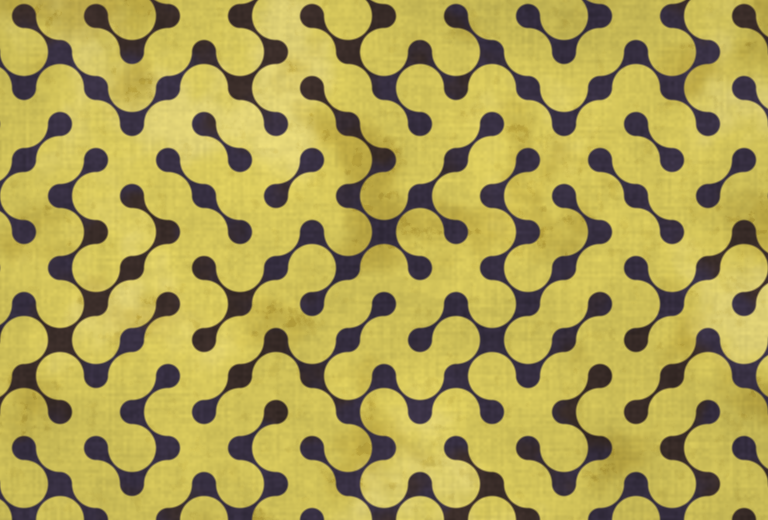
Write a Shadertoy shader that draws this pattern.

```glsl
const float TILES_PER_HEIGHT = 14.444;
const vec2  TILE_OFFSET = vec2(0.333, 0.0);
const float REPEAT = 12.0;           // tiles before the layout repeats
const float YELLOW_RADIUS = 0.667;   // in tiles
const float DARK_RADIUS = 0.333;
const float SLASH_BIAS = 0.57;       // share of links rising to the right
const float EXTRA_LINKS = 0.08;
const float EDGE_SOFTNESS = 0.038;   // in tiles

const vec3 PAPER = vec3(0.835, 0.775, 0.355);
const vec3 PALE  = vec3(0.83, 0.78, 0.47);
const vec3 OCHRE = vec3(0.67, 0.58, 0.20);
const vec3 PLUM  = vec3(0.215, 0.185, 0.255);
const vec3 UMBER = vec3(0.22, 0.17, 0.155);

float hash(vec2 p) {
    vec3 q = fract(p.xyx * vec3(0.1031, 0.1030, 0.0973));
    q += dot(q, q.yzx + 33.33);
    return fract((q.x + q.y) * q.z);
}

float noise(vec2 p) {
    vec2 i = floor(p), f = fract(p);
    f = f * f * (3.0 - 2.0 * f);
    return mix(mix(hash(i), hash(i + vec2(1, 0)), f.x),
               mix(hash(i + vec2(0, 1)), hash(i + vec2(1, 1)), f.x), f.y);
}

float fbm(vec2 p) {
    float sum = 0.0, amp = 0.5;
    for (int i = 0; i < 5; i++) {
        sum += amp * noise(p);
        p = mat2(1.6, 1.2, -1.2, 1.6) * p + 7.3;
        amp *= 0.5;
    }
    return sum / 0.97;
}

// Diagonal in which a dark node always reaches out
vec2 armOf(vec2 node) {
    node = mod(node, REPEAT);
    float side = hash(node + 41.7) < 0.5 ? -1.0 : 1.0;
    bool slash = hash(node + 17.3) < SLASH_BIAS;
    return side * (slash ? vec2(1, 1) : vec2(1, -1));
}

// Signed distance in tiles, positive inside the dark shapes
float darkShape(vec2 q) {
    vec2 cell = floor(q), f = fract(q);
    bool slash = mod(cell.x + cell.y, 2.0) > 0.5;
    vec2 a = cell + (slash ? vec2(0, 0) : vec2(1, 0));
    vec2 b = cell + (slash ? vec2(1, 1) : vec2(0, 1));
    bool linked = all(equal(armOf(a), b - a))
               || all(equal(armOf(b), a - b))
               || hash(mod(cell, REPEAT) + 83.1) < EXTRA_LINKS;

    // Mirror so that yellow corners lie on the rising diagonal
    if (slash) f.x = 1.0 - f.x;
    float toYellow = min(length(f), length(f - 1.0));
    float toDark = min(length(f - vec2(1, 0)), length(f - vec2(0, 1)));
    return linked ? toYellow - YELLOW_RADIUS : DARK_RADIUS - toDark;
}

void mainImage(out vec4 fragColor, in vec2 fragCoord) {
    vec2 uv = fragCoord / iResolution.y;
    vec2 centred = fragCoord / iResolution.xy - 0.5;

    // Truchet shapes with soft edges
    float pixel = TILES_PER_HEIGHT / iResolution.y;
    float soft = max(EDGE_SOFTNESS, 0.75 * pixel);
    float ink = smoothstep(-soft, soft,
                           darkShape(uv * TILES_PER_HEIGHT + TILE_OFFSET));

    // Aged surface: clouds, stains, specks, weave and grain
    float cloud = fbm(uv * 5.0 + 3.1);
    float stain = smoothstep(0.50, 0.78, fbm(uv * 6.5 + 21.4));
    float specks = smoothstep(0.60, 0.85, fbm(uv * 45.0 + 9.0));
    float weave = noise(uv * vec2(170.0, 14.0)) + noise(uv * vec2(14.0, 170.0)) - 1.0;
    float grain = noise(uv * 150.0 + 5.0) - 0.5;

    vec3 paper = mix(PAPER, PALE, 0.7 * smoothstep(0.52, 0.75, cloud));
    paper = mix(paper, OCHRE, clamp(0.6 * stain + specks * (0.2 + 0.5 * stain), 0.0, 0.8));
    paper *= 1.0 + 0.22 * (cloud - 0.5) + 0.045 * weave + 0.05 * grain;
    paper *= 1.03 - 0.18 * dot(centred, centred);

    vec3 dark = mix(PLUM, UMBER, smoothstep(0.50, 0.64, fbm(uv * 4.0 + 52.0)));
    dark *= 1.0 + 0.3 * (cloud - 0.5) + 0.10 * weave + 0.12 * grain;

    fragColor = vec4(mix(paper, dark, ink), 1.0);
}
```
